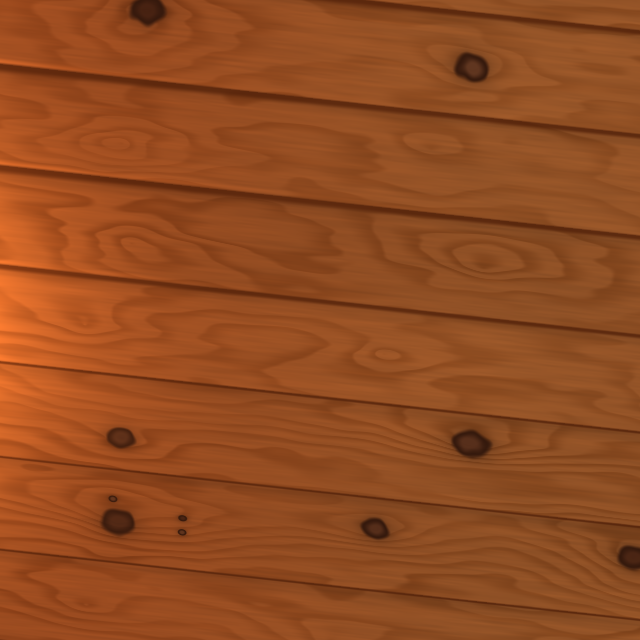
This texture is drawn by a Shadertoy shader. Its source:

```glsl
#define TILT 0.11
#define BOARD_HEIGHT 0.148
#define KNOTS 3
#define PIN_KNOTS 3
#define GRAIN_DEPTH 0.75
#define WARM_WOOD vec3(0.61, 0.295, 0.125)
#define PALE_WOOD vec3(0.585, 0.33, 0.155)
#define LATEWOOD_TINT vec3(0.82, 0.74, 0.58)
#define SEAM_COLOR vec3(0.33, 0.135, 0.04)
#define KNOT_COLOR vec3(0.25, 0.115, 0.06)
#define GLOW_COLOR vec3(0.36, 0.18, 0.06)
#define GLOW_HEIGHT 0.5

float hash(vec2 p) {
    return fract(sin(dot(p, vec2(127.1, 311.7))) * 43758.5453);
}

float noise(vec2 p) {
    vec2 i = floor(p), f = fract(p);
    f = f * f * (3.0 - 2.0 * f);
    return mix(mix(hash(i), hash(i + vec2(1, 0)), f.x),
               mix(hash(i + vec2(0, 1)), hash(i + vec2(1, 1)), f.x), f.y);
}

float fbm(vec2 p) {
    float sum = 0.0, amp = 0.55;
    for (int i = 0; i < 4; i++) {
        sum += amp * noise(p);
        p = p * 2.03 + 7.3;
        amp *= 0.45;
    }
    return sum;
}

// Dark core with a greyer heart and a black rim
vec3 paintKnot(vec3 col, vec2 q, float radius, float seed) {
    float d = length(q * vec2(1.0, 1.35)) / radius;
    d += 0.3 * (noise(q * 70.0 + seed * 31.0) - 0.5);
    vec3 heart = KNOT_COLOR + vec3(0.13, 0.10, 0.07) * seed;
    vec3 core = mix(heart, KNOT_COLOR * 0.75, smoothstep(0.3, 0.85, d));
    col *= 1.0 - 0.25 * exp(-1.8 * max(d - 0.8, 0.0));
    return mix(col, core, 0.92 * smoothstep(1.15, 0.8, d));
}

void mainImage(out vec4 fragColor, in vec2 fragCoord) {
    vec2 uv = fragCoord / iResolution.xy;

    // Sloping boards, slightly wider towards the top
    float v = uv.y + TILT * uv.x;
    float r = 7.1 * v - 0.48 * v * v;
    float row = floor(r), across = fract(r);
    vec2 board = vec2(uv.x, across);
    bool knotty = row == 1.0 || row == 2.0 || row == 6.0;
    int knotCount = row == 1.0 ? KNOTS + PIN_KNOTS : KNOTS;

    // Growth rings: contours of a long stretched noise field
    vec2 offset = row * vec2(17.3, 5.7);
    float phase = 6.0 * fbm(board * vec2(2.3, 1.7) + offset);
    phase += across * mix(0.5, 5.0, hash(vec2(row, 4.0)));
    phase += 0.35 * noise(board * vec2(16.0, 8.0) + offset);

    // Knots bend the rings around them
    float start = mix(0.1, 0.24, hash(vec2(row, 1.0)));
    float gap = mix(0.35, 0.56, hash(vec2(row, 2.0)));
    vec3 knots[KNOTS + PIN_KNOTS];
    for (int k = 0; k < knotCount; k++) {
        vec2 id = vec2(row + 3.0, float(k) + 11.0);
        bool pin = k >= KNOTS;
        float x = pin ? 0.4 * hash(id) : start + gap * float(k);
        float y = mix(0.32, 0.7, hash(id + 20.0));
        float size = pin ? 0.007 : mix(0.015, 0.03, hash(id + 40.0));
        if (row == 6.0 && k == 0) size *= 1.6;
        knots[k] = vec3(x, y, size);
        vec2 q = (board - vec2(x, y)) * vec2(1.0, BOARD_HEIGHT);
        phase += 130.0 * size * exp(-length(q * vec2(11.0, 24.0)));
    }

    // Soft latewood bands, stronger in some patches
    float ring = fract(phase);
    float late = smoothstep(0.3, 0.85, ring) * smoothstep(1.0, 0.85, ring);
    late *= mix(0.35, 1.0, noise(board * vec2(4.0, 2.5) + offset + 9.0));
    float fibre = noise(vec2(uv.x * 9.0, across * 34.0) + offset);
    float streak = noise(vec2(uv.x * 28.0, across * 60.0) + offset);
    float stain = fbm(uv * vec2(3.0, 5.0) + 3.0);

    vec3 col = mix(WARM_WOOD, PALE_WOOD, smoothstep(0.05, 0.85, uv.x));
    col *= 0.96 + 0.07 * hash(vec2(row, 8.0));
    col *= 0.92 + 0.07 * fibre + 0.04 * streak + 0.1 * (stain - 0.4);
    col = mix(col, col * LATEWOOD_TINT, GRAIN_DEPTH * late);

    if (knotty) {
        for (int k = 0; k < knotCount; k++) {
            vec2 q = (board - knots[k].xy) * vec2(1.0, BOARD_HEIGHT);
            col = paintKnot(col, q, knots[k].z, hash(vec2(row, float(k))));
        }
    }

    // Lamp glow from the left edge
    float rise = (uv.y - GLOW_HEIGHT) / 0.29;
    float glow = exp(-7.0 * uv.x - rise * rise);
    col += GLOW_COLOR * glow * (1.0 - 0.3 * late);

    // Seams: shadow below, lit lip above; broader towards the top left
    float d = (r - floor(r + 0.5)) * BOARD_HEIGHT;
    float broad = smoothstep(0.35, 0.75, v) * (1.0 - 0.55 * uv.x);
    float width = mix(0.004, 0.015, broad);
    float shadow = smoothstep(-width, -0.3 * width, d) * smoothstep(0.0025, -0.001, d);
    float lip = smoothstep(0.001, 0.004, d) * smoothstep(0.011, 0.004, d);
    col *= 1.0 - 0.12 * smoothstep(-0.03, 0.0, d) * step(d, 0.0);
    col += vec3(0.16, 0.075, 0.025) * lip * broad * exp(-3.5 * uv.x);
    col = mix(col, SEAM_COLOR * (1.0 + 0.5 * glow), 0.8 * shadow);

    fragColor = vec4(col, 1.0);
}
```
